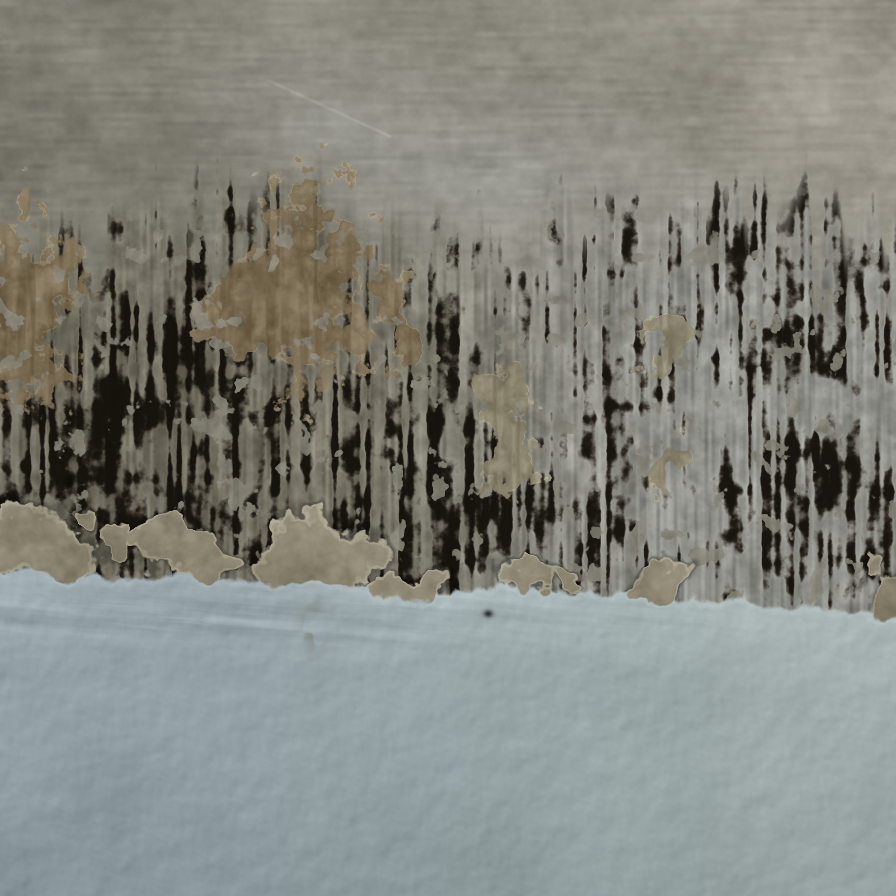
Reproduce this texture procedurally as a Shadertoy shader.

```glsl
// Ellipses: centre xy, radii zw
const vec4 DARK[10] = vec4[10](
    vec4(.03, .48, .10, .10), vec4(.20, .62, .10, .07), vec4(.22, .48, .14, .11),
    vec4(.51, .55, .06, .07), vec4(.48, .41, .07, .07), vec4(.57, .41, .07, .06),
    vec4(.91, .63, .035, .08), vec4(.84, .75, .022, .05), vec4(.91, .43, .06, .10),
    vec4(.98, .67, .035, .09));
const vec4 STAINS[8] = vec4[8](
    vec4(.025, .65, .065, .10), vec4(.35, .69, .065, .10), vec4(.285, .655, .05, .045),
    vec4(.443, .65, .022, .05), vec4(.565, .56, .025, .06), vec4(.565, .49, .027, .045),
    vec4(.735, .615, .02, .025), vec4(.74, .49, .02, .025));
const vec4 FLAKES[8] = vec4[8](
    vec4(.035, .39, .07, .05), vec4(.12, .395, .018, .035), vec4(.21, .38, .07, .026),
    vec4(.35, .375, .065, .055), vec4(.455, .343, .04, .027), vec4(.59, .35, .04, .023),
    vec4(.73, .345, .05, .023), vec4(1., .335, .035, .03));

float hash(vec2 p) {
    vec3 q = fract(vec3(p.xyx) * .1031);
    q += dot(q, q.yzx + 33.33);
    return fract((q.x + q.y) * q.z);
}

float noise(vec2 p) {
    vec2 i = floor(p), f = fract(p);
    f = f * f * (3. - 2. * f);
    return mix(mix(hash(i), hash(i + vec2(1, 0)), f.x),
               mix(hash(i + vec2(0, 1)), hash(i + 1.), f.x), f.y);
}

float fbm(vec2 p) {
    float sum = 0., amp = .53;
    for (int i = 0; i < 4; i++) {
        sum += amp * noise(p);
        p = mat2(1.6, 1.2, -1.2, 1.6) * p + 7.3;
        amp *= .5;
    }
    return sum;
}

float glow(vec2 p, vec4 e) {
    vec2 q = (p - e.xy) / e.zw;
    return exp(-dot(q, q));
}

float patches(vec2 p, vec4 list[8]) {
    float d = -9.;
    for (int i = 0; i < 8; i++) d = max(d, 1. - length((p - list[i].xy) / list[i].zw));
    return d;
}

float scratch(vec2 p, vec2 a, vec2 b, float width) {
    vec2 ab = b - a;
    float t = clamp(dot(p - a, ab) / dot(ab, ab), 0., 1.);
    return smoothstep(width, 0., length(p - a - ab * t));
}

vec3 upperWall(vec2 p, float cloud, float grain) {
    vec3 c = mix(vec3(.51, .50, .46), vec3(.60, .585, .545), smoothstep(.1, 1., p.x));
    float pale = glow(p, vec4(.55, .80, .17, .08)) + .7 * glow(p, vec4(.36, .86, .08, .06));
    c = mix(c, vec3(.60, .60, .57), min(pale, 1.) * .8);
    c -= .05 * glow(p, vec4(.10, .82, .2, .06));
    c += (cloud - .5) * .14 + (noise(p * vec2(22, 210)) - .5) * .05;
    c += (grain - .5) * .09;
    return c + scratch(p, vec2(.30, .91), vec2(.435, .848), .003) * .08 * cloud;
}

vec3 plaster(vec2 p, float cloud, float edge) {
    vec3 c = mix(vec3(.565, .615, .635), vec3(.615, .665, .66), smoothstep(.1, 1., p.x));
    c += .05 * smoothstep(.12, 0., edge - p.y) - .035 * smoothstep(.2, 0., p.y);
    c += (cloud - .5) * .06;
    // Raised trowel ridges below the edge
    float ridge = fbm(vec2(p.x * 7., (p.y + p.x * .08) * 110.));
    c += (ridge - .5) * .2 * glow(p, vec4(.28, .315, .45, .035));
    vec2 g = p * 50.;
    c += (fbm(g + vec2(-.2, .25)) - fbm(g)) * .1;
    // Faint brown smudge and a dark speck
    float smudge = glow(p, vec4(.35, .30, .012, .025));
    c = mix(c, vec3(.47, .46, .41), smudge * .6 * smoothstep(.35, .65, noise(p * 90.)));
    return mix(c, vec3(.18), glow(p, vec4(.545, .315, .005, .004)));
}

void mainImage(out vec4 fragColor, in vec2 fragCoord) {
    vec2 p = fragCoord / iResolution.xy;
    float cloud = fbm(p * 9.), blotch = fbm(p * vec2(27, 22) + 31.), grain = fbm(p * 75.);
    vec2 warp = (vec2(fbm(p * 26. + 4.), fbm(p * 26. + 57.)) - .5) * .08;
    vec3 col = upperWall(p, cloud, grain);

    // Scraped band with its worn top
    float top = .77 + .025 * sin(p.x * 13. - 2.2) + .09 * (noise(vec2(p.x * 90., 3.)) - .5);
    float band = smoothstep(top + .025, top - .09, p.y);
    float fibre = noise(p * vec2(260, 12));
    vec3 scraped = mix(vec3(.48, .465, .41), vec3(.58, .585, .56), smoothstep(.35, .75, p.x));
    scraped += (blotch - .5) * .2 + (fibre - .5) * .16 + (grain - .5) * .2;
    col = mix(col, scraped, band * .9);

    // Dark vertical streaks, thickened into blotches
    float density = .29 + .08 * smoothstep(.5, .1, p.x);
    for (int i = 0; i < 10; i++) density += .32 * glow(p + warp, DARK[i]);
    density -= .35 * glow(p, vec4(.16, .72, .035, .05)) + .3 * glow(p, vec4(.94, .54, .10, .025));
    float streak = .6 * noise(p * vec2(190, 8) + 5.) + .4 * noise(p * vec2(120, 32) + 19.);
    float wear = min(density, .8) + (blotch - .5) * .8 + (streak - .5) * 1.35 + (grain - .5) * .8;
    float reach = smoothstep(top + .03, top - .04, p.y);
    float dark = smoothstep(.36, .68, wear - .3 * (1. - reach)) * reach;
    vec3 soot = mix(vec3(.23, .205, .17), vec3(.065, .05, .03), smoothstep(.45, .8, wear));
    col = mix(col, soot, dark * .95);

    // Ochre stains and pale chips
    float stain = patches(p + warp, STAINS) + (grain - .5) * 1.5 + (blotch - .5) * 1.2;
    vec3 ochre = mix(vec3(.47, .41, .30), vec3(.54, .51, .42), smoothstep(.42, .58, p.x));
    ochre += (grain - .5) * .3 + (blotch - .5) * .2;
    col = mix(col, ochre, smoothstep(-.08, .16, stain) * .85);
    col += .1 * smoothstep(.12, 0., abs(stain - .08)) * smoothstep(.4, .6, noise(p * 90.));
    float chip = smoothstep(.66, .71, fbm(p * vec2(45, 42) + 83.)) * band;
    col = mix(col, vec3(.53, .52, .47) + (grain - .5) * .2, chip * .85);

    // Torn flakes with pale rims
    float flake = patches(p + warp, FLAKES) + (grain - .5) * .5 + (blotch - .5) * .7;
    vec3 flakeColor = vec3(.53, .505, .43) + (cloud - .5) * .2 + (grain - .5) * .15;
    col *= 1. - .3 * smoothstep(-.3, 0., flake) * band;
    col = mix(col, flakeColor, smoothstep(-.02, .06, flake));
    col += .1 * smoothstep(.12, 0., abs(flake - .08));

    // Lower plaster with its ragged lip
    float edge = .367 - .046 * p.x + (fbm(vec2(p.x * 24., 5.)) - .5) * .025 + (grain - .5) * .012;
    edge -= .012 * smoothstep(0., .5, flake);
    float lower = smoothstep(.003, -.003, p.y - edge);
    col = mix(col, plaster(p, cloud, edge), lower);
    col += .03 * smoothstep(.007, 0., abs(p.y - edge + .004));
    fragColor = vec4(clamp(col, 0., 1.), 1.);
}
```
